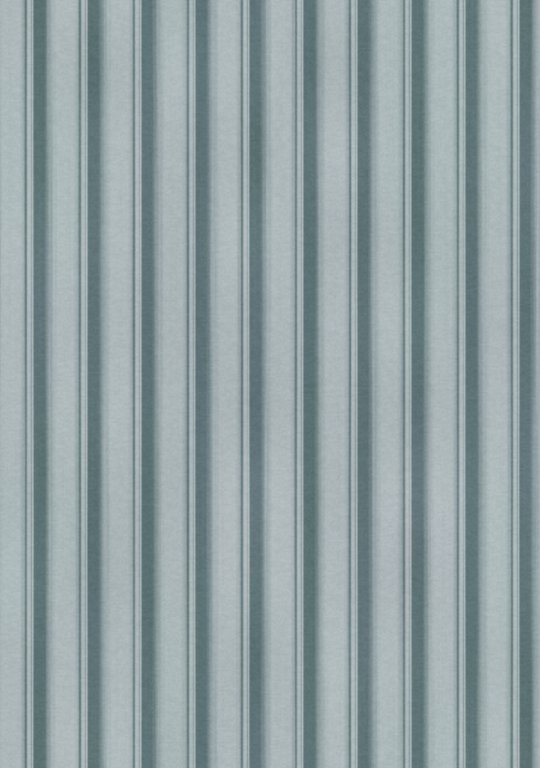
Write a WebGL 2 fragment shader that draws this pattern.

```glsl
#version 300 es
precision highp float;
// Ten soft blue-grey vertical stripes with a pinstripe, brushed streaks and a woven grain.

uniform vec2 u_resolution;
out vec4 fragColor;

float hash(vec2 p) {
  return fract(sin(dot(p, vec2(12.9898, 78.233))) * 43758.5453);
}

// Value noise that wraps after a whole number of cells.
float noise(vec2 uv, vec2 cells) {
  vec2 g = uv * cells, i = floor(g), f = fract(g);
  f = f * f * (3.0 - 2.0 * f);
  vec2 a = mod(i, cells), b = mod(i + 1.0, cells);
  return mix(mix(hash(a), hash(vec2(b.x, a.y)), f.x),
             mix(hash(vec2(a.x, b.y)), hash(b), f.x), f.y);
}

// Soft line that also wraps at the ends of the repeat.
float softLine(float p, float centre, float width) {
  float d = abs(fract(p - centre + 0.5) - 0.5) / width;
  return exp(-d * d);
}

// Darkness across one repeat: band, fade, pale ground, pinstripe, highlight.
float stripe(float p, float edge) {
  float band = smoothstep(0.0, edge, p) * (1.0 - 0.72 * smoothstep(0.2, 0.36, p));
  band *= 1.0 - smoothstep(0.3, 0.5, p);
  float approach = 0.25 * smoothstep(0.74, 0.87, p) * (1.0 - smoothstep(0.89, 0.93, p));
  float pinstripe = 0.62 * softLine(p, 0.885, 0.024);
  float shoulder = 0.28 * softLine(p, 0.985, 0.016);
  return clamp(band + approach + pinstripe + shoulder, 0.0, 1.0);
}

void main() {
  vec2 uv = gl_FragCoord.xy / u_resolution;
  float pixel = 10.0 / u_resolution.x;
  float phase = fract(uv.x * 10.0 - 0.595);

  float streak = noise(uv, vec2(240.0, 3.0)) - 0.5;
  float fineStreak = noise(uv + 0.37, vec2(360.0, 9.0)) - 0.5;
  float darkness = stripe(phase, max(0.05, 1.5 * pixel));

  // Streaks show most in the half tones.
  float halfTone = 4.0 * darkness * (1.0 - darkness);
  darkness += (0.06 + 0.2 * halfTone) * streak + (0.04 + 0.08 * halfTone) * fineStreak;

  // Slow drift between teal and slate along each band.
  float drift = noise(uv, vec2(10.0, 5.0));
  vec3 dark = mix(vec3(0.35, 0.44, 0.44), vec3(0.39, 0.465, 0.49), drift);
  vec3 pale = mix(vec3(0.67, 0.725, 0.73), vec3(0.69, 0.725, 0.74), noise(uv + 0.21, vec2(6.0, 4.0)));
  vec3 color = mix(pale, dark, clamp(darkness, 0.0, 1.0));

  // Broad wear, then cloth grain with short cross threads.
  color += 0.035 * (noise(uv + 0.53, vec2(7.0, 9.0)) - 0.5);
  color += 0.03 * (noise(uv, vec2(300.0, 426.0)) - 0.5);
  color += 0.02 * (noise(uv + 0.11, vec2(90.0, 384.0)) - 0.5);
  fragColor = vec4(color, 1.0);
}
```
